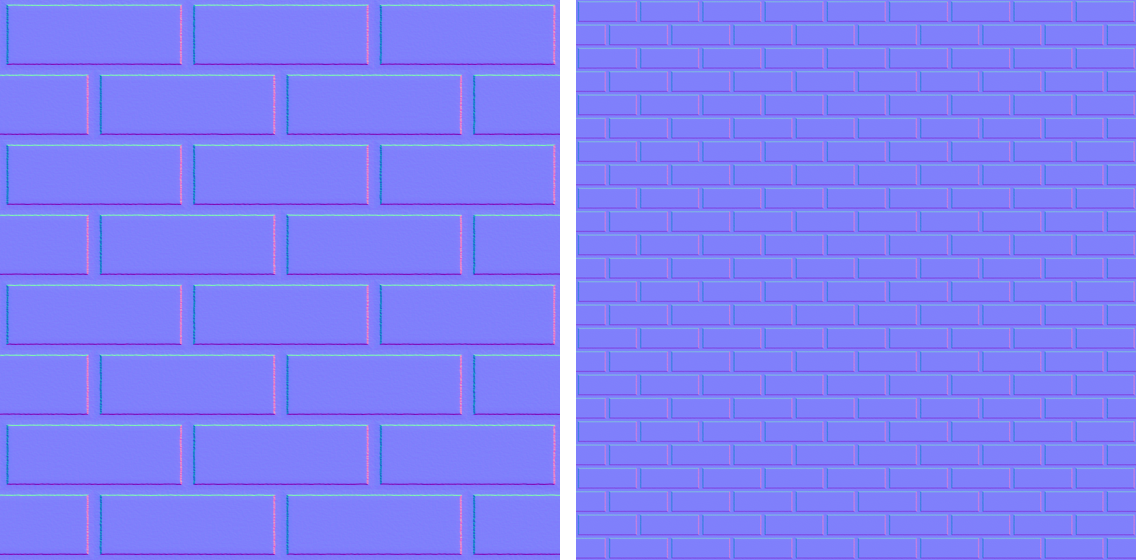
Left: one tile. Right: repeated 3 by 3.
Give the GLSL for this texture map, as a Shadertoy shader.

```glsl
// Tangent-space normal map of a running-bond brick wall. A height field of
// bevelled bricks, ragged edges and fine grain is differentiated numerically;
// all noise is wrapping gradient noise, so the tile has no seam.

#define BRICKS        vec2(3.0, 8.0)        // repeats across and down
#define BRICK_HALF    vec2(0.1570, 0.0537)  // half size of a brick
#define BRICK_NUDGE   vec2(0.0016, 0.0005)  // offset from the cell centre
#define BEVEL_WIDTH   vec2(0.0042, 0.0021)  // side and top/bottom bevels
#define BEVEL_HEIGHT  0.0042
#define SHOULDER      vec2(0.012, 0.0009)   // soft slope: reach, height
#define EDGE_WEAR     vec2(0.0010, 0.0006)  // raggedness across x and y
#define BRICK_GRAIN   0.00007
#define MORTAR_GRAIN  0.00012
#define SLOPE_STEP    0.0004
#define SAMPLES       3                     // antialiasing grid per side

// Random unit vector for a lattice point
vec2 randomGradient(vec2 cell, float seed) {
    uvec2 c = uvec2(cell);
    uint h = c.x * 1597334677u ^ c.y * 3812015801u ^ uint(seed) * 2798796415u;
    h = (h ^ (h >> 15)) * 2246822519u;
    h = (h ^ (h >> 13)) * 3266489917u;
    float angle = float((h >> 8) & 65535u) / 65536.0 * 6.28319;
    return vec2(cos(angle), sin(angle));
}

// Gradient noise with a whole number of cells across the canvas
float wrapNoise(vec2 p, vec2 cells, float seed) {
    vec2 x = p * cells;
    vec2 i = floor(x);
    vec2 f = x - i;
    vec2 u = f * f * f * (f * (f * 6.0 - 15.0) + 10.0);
    vec4 corner;
    for (int k = 0; k < 4; k++) {
        vec2 o = vec2(k & 1, k >> 1);
        corner[k] = dot(randomGradient(mod(i + o, cells), seed), f - o);
    }
    vec2 rows = mix(corner.xz, corner.yw, u.x);
    return mix(rows.x, rows.y, u.y);
}

// Signed distances inward from the side and top/bottom brick edges
vec2 brickInset(vec2 p) {
    vec2 cell = (p - BRICK_NUDGE) * BRICKS;
    float shifted = 1.0 - mod(floor(cell.y), 2.0);
    cell.x += 0.5 * shifted;
    vec2 local = (fract(cell) - 0.5) / BRICKS;
    return BRICK_HALF - abs(local);
}

float wallHeight(vec2 p) {
    // Ragged edges: fine chips plus a slower wander
    float wander = wrapNoise(p, vec2(64.0), 1.0);
    vec2 wear = vec2(wrapNoise(p, vec2(160.0, 320.0), 2.0),
                     wrapNoise(p, vec2(192.0, 160.0), 3.0));
    vec2 inset = brickInset(p) + EDGE_WEAR * (wear + 0.5 * wander);

    // Steep bevel on top of a soft shoulder
    vec2 ramp = inset / BEVEL_WIDTH;
    float face = smoothstep(0.0, 1.0, min(ramp.x, ramp.y));
    float soft = smoothstep(-SHOULDER.x, SHOULDER.x, min(inset.x, inset.y));

    // Surface grain, rougher in the mortar
    float grain = wrapNoise(p, vec2(160.0, 192.0), 4.0)
                + 0.8 * wrapNoise(p, vec2(300.0, 340.0), 5.0);
    return BEVEL_HEIGHT * face + SHOULDER.y * soft
         + mix(MORTAR_GRAIN, BRICK_GRAIN, face) * grain;
}

vec3 wallNormal(vec2 p) {
    vec2 e = vec2(SLOPE_STEP, 0.0);
    vec2 slope = vec2(wallHeight(p + e.xy) - wallHeight(p - e.xy),
                      wallHeight(p + e.yx) - wallHeight(p - e.yx));
    return normalize(vec3(-slope / (2.0 * SLOPE_STEP), 1.0));
}

void mainImage(out vec4 fragColor, in vec2 fragCoord) {
    // Average the normals over a grid inside the pixel
    vec3 sum = vec3(0.0);
    for (int k = 0; k < SAMPLES * SAMPLES; k++) {
        vec2 offset = (vec2(k % SAMPLES, k / SAMPLES) + 0.5) / float(SAMPLES) - 0.5;
        sum += wallNormal((fragCoord + offset) / iResolution.xy);
    }
    vec3 normal = sum / float(SAMPLES * SAMPLES);
    fragColor = vec4(0.5 + 0.5 * normal * vec3(1.0, 1.0, 0.97), 1.0);
}
```
